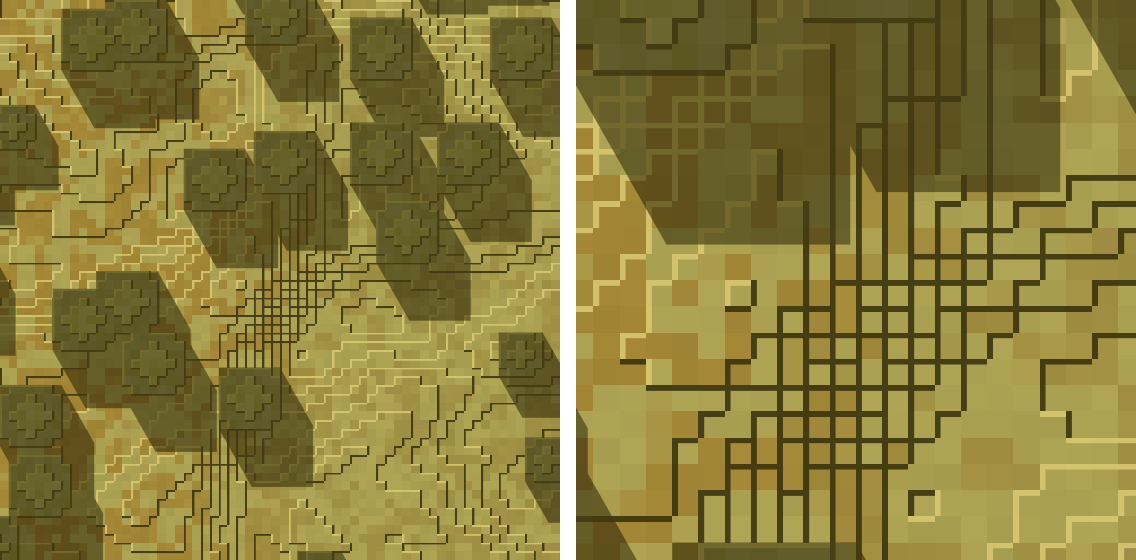
Left, the full canvas; right, a detail of the centre.
Reproduce this pattern procedurally as a WebGL 2 fragment shader.

```glsl
#version 300 es
precision highp float;
// Top-down blocky landscape on a 64-cell grid: terraced ground from layered
// sines, scattered square trees with stepped crowns, and slanted shadows.
// Light from the upper left gives each step a bright or a dark edge.
uniform vec2 u_resolution;
out vec4 fragColor;

float hash(vec2 p) {
    vec3 q = fract(p.xyx * vec3(0.1031, 0.1030, 0.0973));
    q += dot(q, q.yzx + 33.33);
    return fract((q.x + q.y) * q.z);
}

// Terrace level: rises to a winding ridge, then falls steeply to its right
float terrain(vec2 cell) {
    vec2 p = cell / 64.0;
    float ridge = 0.47 + 0.07 * sin(4.0 * p.y - 1.6);
    float cliff = smoothstep(-0.08, 0.09, p.x - ridge);
    float h = 4.0 * p.x - 5.0 * p.y * (1.0 - cliff);
    h -= cliff * (7.0 + 4.0 * p.x);
    h += 1.7 * sin(7.0 * p.x + 4.0 * sin(5.0 * p.y + 1.0));
    h += 1.3 * sin(9.0 * p.y - 6.0 * p.x + 2.0 * sin(8.0 * p.x));
    h += 0.5 * sin(23.0 * p.x + 3.0 * sin(17.0 * p.y));
    return floor(h);
}

// x: foliage level (0 none, 1 canopy, 2 crown), y: shadow coverage
vec2 trees(vec2 p, float blur) {
    vec2 result = vec2(0.0);
    vec2 plot = floor(p / 13.0);
    for (int j = -1; j <= 1; j++)
    for (int i = -1; i <= 1; i++) {
        vec2 id = plot + vec2(i, j) + 20.0;
        if (hash(id + 3.7) > 0.86) continue;
        vec2 jitter = vec2(hash(id + 11.3), hash(id.yx + 47.1));
        vec2 centre = floor((id - 20.0 + 0.1 + 0.8 * jitter) * 13.0);
        float radius = hash(id + 71.9) < 0.22 ? 2.0 : 3.0;

        vec2 offset = abs(floor(p) - centre);
        float reach = offset.x + offset.y;
        if (max(offset.x, offset.y) <= radius && reach < 2.0 * radius)
            result.x = max(result.x, reach < radius ? 2.0 : 1.0);

        // Shadow: the canopy square swept along the light direction
        vec2 q = p - centre - 0.5;
        float r = radius + 0.5;
        vec2 sweep = vec2(1.08, -1.9) * r;
        vec2 box = abs(q - 0.5 * sweep) - 0.5 * abs(sweep) - r;
        float side = abs(q.x * sweep.y - q.y * sweep.x) / length(sweep);
        side -= r * (abs(sweep.x) + abs(sweep.y)) / length(sweep);
        float d = max(max(box.x, box.y), side);
        result.y = max(result.y, 1.0 - smoothstep(-blur, blur, d));
    }
    return result;
}

// Trees stand far above any terrace
float surface(vec2 cell) {
    float foliage = trees(cell + 0.5, 0.1).x;
    return foliage > 0.0 ? 30.0 + foliage : terrain(cell);
}

void main() {
    float pixel = 64.0 / u_resolution.y;
    vec2 p = gl_FragCoord.xy * pixel;
    vec2 cell = floor(p);
    vec2 f = p - cell;
    vec2 tree = trees(p, 0.7 * pixel);

    // Ground: mottled ochre and straw on the left, calmer on the right
    float grain = hash(cell + 5.0);
    float clump = hash(floor((cell + vec2(0.0, grain)) / 2.0) + 90.0);
    float region = smoothstep(0.3, 0.65, cell.x / 64.0 + 0.08 * sin(cell.y * 0.16));
    float mottle = 0.65 * clump + 0.35 * grain;
    vec3 ochre = mix(vec3(0.64, 0.53, 0.21), vec3(0.63, 0.57, 0.27), region);
    vec3 straw = vec3(0.67, 0.63, 0.32);
    vec3 colour = mix(ochre, straw, smoothstep(0.42, 0.54, mottle));
    colour *= 0.97 + 0.06 * grain;

    // Shadow, then foliage over it
    vec3 shaded = colour * vec3(0.59, 0.585, 0.5);
    colour = mix(colour, shaded, tree.y);
    if (tree.x > 0.0) {
        vec3 leaf = mix(vec3(0.36, 0.34, 0.13), vec3(0.39, 0.37, 0.18), grain);
        colour = leaf * (tree.x > 1.0 ? 1.08 : 0.98);
    }

    // Step edges against the left and upper neighbours
    float h = surface(cell);
    vec2 rise = h - vec2(surface(cell - vec2(1, 0)), surface(cell + vec2(0, 1)));
    vec2 band = 1.0 - smoothstep(0.22 - 0.5 * pixel, 0.22 + 0.5 * pixel, vec2(f.x, 1.0 - f.y));
    vec2 lit = band * step(0.5, rise);
    vec2 dim = band * step(0.5, -rise);
    float shade = max(tree.y, step(0.5, tree.x));
    vec3 glow = mix(vec3(0.86, 0.79, 0.45), vec3(0.46, 0.42, 0.18), shade);
    colour = mix(colour, glow, 0.85 * max(lit.x, lit.y));
    colour = mix(colour, vec3(0.23, 0.20, 0.05), mix(0.9, 0.75, shade) * max(dim.x, dim.y));
    fragColor = vec4(colour, 1.0);
}
```
